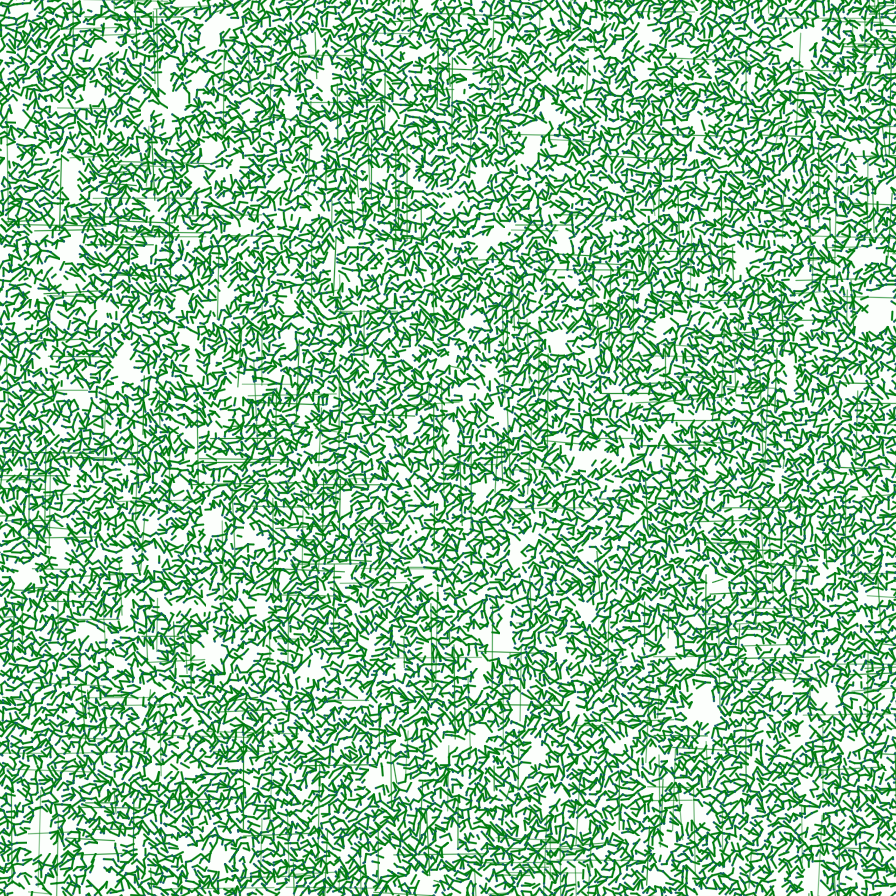
Reproduce this texture procedurally as a WebGL 1 fragment shader.

```glsl
precision highp float;
// Dense tangle of short green path segments joining scattered blue nodes on white.
// Each cell of a jittered grid links its node to one neighbour; sparse long thin
// strokes, nearly horizontal or vertical, are laid across the tangle in patches.
uniform vec2 u_resolution;

const vec3 PAPER = vec3(0.99, 1.0, 0.99);
const vec3 GREEN = vec3(0.0, 0.49, 0.06);
const vec3 BLUE = vec3(0.12, 0.22, 0.78);
const float NODES = 165.0;              // nodes along one side
const float LINK_RADIUS = 0.0011;       // half width of a link
const float DOT_RADIUS = 0.0011;
const float STROKE_RADIUS = 0.0006;
const vec2 STROKE_CELL = vec2(0.13, 0.006);

vec2 hash2(vec2 p) {
  vec3 q = fract(p.xyx * vec3(0.1031, 0.1030, 0.0973));
  q += dot(q, q.yzx + 33.33);
  return fract((q.xx + q.yz) * q.zy);
}

float valueNoise(vec2 p) {
  vec2 i = floor(p);
  vec2 f = fract(p);
  f = f * f * (3.0 - 2.0 * f);
  float low = mix(hash2(i).x, hash2(i + vec2(1.0, 0.0)).x, f.x);
  float high = mix(hash2(i + vec2(0.0, 1.0)).x, hash2(i + 1.0).x, f.x);
  return mix(low, high, f.y);
}

float segmentDistance(vec2 p, vec2 a, vec2 b) {
  vec2 ab = b - a;
  float t = clamp(dot(p - a, ab) / max(dot(ab, ab), 1e-8), 0.0, 1.0);
  return length(p - a - ab * t);
}

float coverage(float dist, float radius, float soft) {
  return 1.0 - smoothstep(radius - soft, radius + soft, dist);
}

vec2 nodeAt(vec2 cell) {
  return cell + 0.05 + 0.9 * hash2(cell + 17.0);
}

// One of four undirected neighbour steps: across, up and both diagonals.
vec2 linkStep(float choice) {
  if (choice < 0.25) return vec2(1.0, 0.0);
  if (choice < 0.5) return vec2(0.0, 1.0);
  return choice < 0.75 ? vec2(1.0, 1.0) : vec2(1.0, -1.0);
}

// x: open paper left between the links, y: coverage of the blue nodes.
vec2 tangle(vec2 p, float soft) {
  vec2 g = p * NODES;
  vec2 home = floor(g);
  float gap = 1.0;
  float dots = 0.0;
  for (int j = -1; j <= 1; j++) {
    for (int i = -1; i <= 1; i++) {
      vec2 cell = home + vec2(float(i), float(j));
      vec2 pick = hash2(cell + 91.0);
      vec2 node = nodeAt(cell);
      vec2 goal = nodeAt(cell + linkStep(pick.x));
      float present = step(0.24, valueNoise(cell * 0.4 + 5.0));
      float d = segmentDistance(g, node, goal) / NODES;
      gap *= 1.0 - present * coverage(d, LINK_RADIUS, soft);
      float dotCover = coverage(length(g - node) / NODES, DOT_RADIUS, soft);
      dots = max(dots, dotCover * present * step(pick.y, 0.6));
    }
  }
  return vec2(gap, dots);
}

// Long thin strokes along x, gathered in patches and in the upper right corner.
float strokes(vec2 p, float seed, float soft) {
  float row = floor(p.y / STROKE_CELL.y);
  float ink = 0.0;
  for (int j = -1; j <= 1; j++) {
    float y = row + float(j);
    float shift = hash2(vec2(y, seed)).x;
    float column = floor(p.x / STROKE_CELL.x + shift);
    vec2 cell = vec2(column, y);
    vec2 center = (cell + vec2(0.5 - shift, 0.5)) * STROKE_CELL;
    float patchiness = smoothstep(0.35, 0.9, valueNoise(center * 11.0 + seed));
    float corner = 1.0 - smoothstep(0.04, 0.13, length(center - 1.0));
    float chance = 0.06 + 0.4 * patchiness + 0.5 * corner;
    vec2 ends = hash2(cell + seed * 3.0);
    vec2 tilt = hash2(cell + seed * 7.0);
    vec2 pick = hash2(cell + seed * 11.0);
    vec2 a = (cell + vec2(0.5 * ends.x - shift, tilt.x)) * STROKE_CELL;
    vec2 b = (cell + vec2(0.5 + 0.5 * ends.y - shift, tilt.y)) * STROKE_CELL;
    float line = coverage(segmentDistance(p, a, b), STROKE_RADIUS, soft);
    ink = max(ink, line * step(pick.x, chance) * mix(0.5, 0.95, pick.y));
  }
  return ink;
}

void main() {
  vec2 p = gl_FragCoord.xy / u_resolution.y;
  float soft = 0.8 / u_resolution.y;

  vec2 web = tangle(p, soft);
  float across = strokes(p, 13.0, soft);
  float upright = strokes(p.yx, 47.0, soft);
  float green = 1.0 - web.x * (1.0 - across) * (1.0 - upright);

  vec3 color = mix(PAPER, GREEN, green);
  color = mix(color, BLUE, 0.6 * web.y);
  gl_FragColor = vec4(color, 1.0);
}
```
